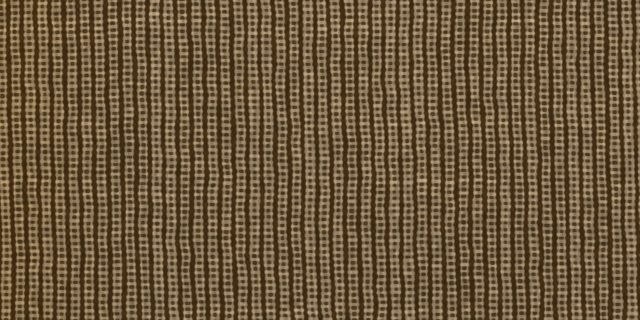
A Shadertoy shader for this texture:

```glsl
// Ribbed woven cloth: pale ladder-like ribs parted by dark vertical grooves.
// Each cell of a gently warped grid holds two beaded rails joined by a rung;
// hashed noise adds wavering yarn, uneven widths, slubs and soft shading.

const vec2 REPEATS = vec2(46.0, 50.0);    // ribs across, rungs down
const float RAIL_OFFSET = 0.23;           // rail centre from rib centre
const float RAIL_HALF_WIDTH = 0.10;
const float RUNG_HALF_HEIGHT = 0.22;
const float BEAD_DEPTH = 0.025;           // swelling of the rails at rungs
const float EDGE_SOFTNESS = 0.05;
const float LEAN = 0.5;                   // ribs crossed from bottom to top
const float WAVER = 0.22;                 // sideways drift, in ribs
const float ROW_DRIFT = 0.8;              // vertical drift, in rungs
const float SLUB_STRENGTH = 0.10;
const float GRAIN = 0.30;
const float DYE_VARIATION = 0.04;

const vec3 GROOVE_COLOR = vec3(0.25, 0.17, 0.07);
const vec3 HOLE_COLOR = vec3(0.29, 0.22, 0.115);
const vec3 RUNG_COLOR = vec3(0.56, 0.48, 0.37);
const vec3 RAIL_COLOR = vec3(0.60, 0.52, 0.41);
const vec3 WARM_TINT = vec3(1.0, 0.98, 0.90);

const float TAU = 6.2831853;

float hash(vec2 p) {
    vec3 q = fract(vec3(p.xyx) * 0.1031);
    q += dot(q, q.yzx + 33.33);
    return fract((q.x + q.y) * q.z);
}

float noise(vec2 p) {
    vec2 i = floor(p);
    vec2 f = fract(p);
    f = f * f * (3.0 - 2.0 * f);
    float low = mix(hash(i), hash(i + vec2(1.0, 0.0)), f.x);
    float high = mix(hash(i + vec2(0.0, 1.0)), hash(i + vec2(1.0, 1.0)), f.x);
    return mix(low, high, f.y);
}

// Coverage of a band with the given half width around zero
float band(float dist, float halfWidth, float soft) {
    return 1.0 - smoothstep(halfWidth - soft, halfWidth + soft, abs(dist));
}

// Bend the grid as loosely held cloth does
vec2 warpGrid(vec2 uv) {
    vec2 grid = uv * REPEATS;
    float slow = noise(uv * vec2(3.0, 4.0) + 7.0) - 0.5;
    float fine = noise(grid * vec2(0.8, 0.4) + 31.0) - 0.5;
    float sag = noise(uv * vec2(4.0, 2.0) + 53.0) - 0.5;
    grid.x += LEAN * uv.y + WAVER * (slow + 0.6 * fine);
    grid.y += ROW_DRIFT * sag;
    return grid;
}

void mainImage(out vec4 fragColor, in vec2 fragCoord) {
    vec2 uv = fragCoord / iResolution.xy;
    vec2 soft = EDGE_SOFTNESS + 0.5 * REPEATS / iResolution.xy;

    // Locate the rib, then let each rib slip vertically by its own amount
    vec2 grid = warpGrid(uv);
    float rib = floor(grid.x);
    grid.y += 0.5 * (hash(vec2(rib, 3.0)) - 0.5);
    float row = floor(grid.y);
    vec2 local = fract(grid) - 0.5;

    // Rails swell where a rung meets them
    float fromCentre = abs(local.x);
    float bead = cos(TAU * local.y);
    float ribWidth = 0.04 * (hash(vec2(rib, 11.0)) - 0.5);
    float yarnWidth = 0.06 * (noise(grid * vec2(2.0, 1.0) + 17.0) - 0.5);
    float railWidth = RAIL_HALF_WIDTH + BEAD_DEPTH * bead + ribWidth + yarnWidth;
    float rail = band(fromCentre - RAIL_OFFSET, railWidth, soft.x);
    float inside = band(fromCentre, RAIL_OFFSET, soft.x);
    float rungHeight = RUNG_HALF_HEIGHT + 0.14 * (hash(vec2(rib, row)) - 0.5);
    float rung = inside * band(local.y, rungHeight, soft.y);

    // Layer the yarns over the groove
    vec3 color = mix(GROOVE_COLOR, HOLE_COLOR, inside);
    color = mix(color, RUNG_COLOR, rung);
    color = mix(color, RAIL_COLOR * (0.98 + 0.10 * bead), rail);

    // Thick weft yarns brighten short runs of a few rows
    float slubRow = smoothstep(0.75, 1.0, hash(vec2(row, 71.0)));
    float slubRun = smoothstep(0.35, 0.75, noise(vec2(uv.x * 7.0, row * 3.7)));
    float slub = slubRow * slubRun * band(local.y, 0.36, soft.y);
    color += SLUB_STRENGTH * slub * (0.25 + 0.75 * max(rail, rung)) * RAIL_COLOR;

    // Fibre grain, uneven dye, and a faint warm cast on the left side
    float grain = noise(grid * vec2(5.0, 2.0) + 91.0) - 0.5;
    float dye = noise(uv * vec2(6.0, 4.0) + 19.0) - 0.5;
    color *= 1.0 + GRAIN * grain + DYE_VARIATION * dye;
    color *= mix(WARM_TINT, vec3(1.0), smoothstep(0.0, 0.22, uv.x));
    color *= 0.98 + 0.03 * smoothstep(0.0, 0.6, uv.y);

    fragColor = vec4(clamp(color, 0.0, 1.0), 1.0);
}
```
